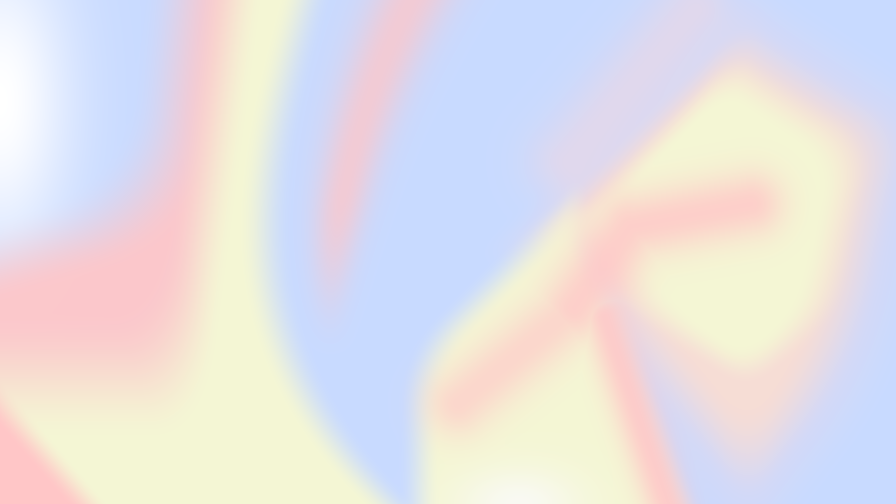
Reproduce this background procedurally as a Shadertoy shader.

```glsl
const vec3 BLUE = vec3(0.785, 0.855, 1.0);
const vec3 CREAM = vec3(0.957, 0.965, 0.832);
const vec3 PINK = vec3(1.0, 0.775, 0.78);
const vec3 PEACH = vec3(0.965, 0.865, 0.835);
const vec3 LILAC = vec3(0.91, 0.845, 0.905);

float softMin(float a, float b, float k) {
    float h = max(k - abs(a - b), 0.0) / k;
    return min(a, b) - 0.25 * k * h * h;
}

float softMax(float a, float b, float k) {
    return -softMin(-a, -b, k);
}

// Signed distance to a line, positive on the left of a -> b
float side(vec2 p, vec2 a, vec2 b) {
    vec2 d = normalize(b - a);
    return d.x * (p.y - a.y) - d.y * (p.x - a.x);
}

// Gaussian glow around a segment
float glow(vec2 p, vec2 a, vec2 b, float radius) {
    vec2 ab = b - a;
    float t = clamp(dot(p - a, ab) / dot(ab, ab), 0.0, 1.0);
    float d = length(p - a - ab * t) / radius;
    return exp(-d * d);
}

float spot(vec2 p, vec2 center, vec2 radius) {
    vec2 q = (p - center) / radius;
    return exp(-dot(q, q));
}

// White haze, pink cloud and cream ribbon
vec3 leftSide(vec2 p) {
    vec3 col = mix(BLUE, vec3(1.0), spot(p, vec2(0.0, 0.8), vec2(0.14, 0.3)));
    float cloud = softMax(p.x - 0.27 - 0.11 * p.y, 0.47 + 0.3 * p.x - p.y, 0.18);
    col = mix(col, PINK, 0.92 * smoothstep(-0.1, 0.07, cloud));
    float ribbon = softMax(p.x - 0.335 - 0.13 * p.y, 0.5 * (0.24 - p.y), 0.1);
    col = mix(col, CREAM, smoothstep(-0.07, 0.06, ribbon));
    float corner = 0.2 - 1.15 * p.x - p.y;
    return mix(col, PINK, smoothstep(-0.05, 0.05, corner));
}

// Large petal with a wide halo
vec3 addPetal(vec3 col, vec2 p) {
    vec2 apex = vec2(1.458, 0.9), right = vec2(1.735, 0.72);
    vec2 flank = vec2(1.65, 0.306), tip = vec2(1.485, 0.09);
    float d = softMin(1.3 * (p.x - p.y - 0.56), side(p, vec2(1.238, 0.387), tip), 0.05);
    d = softMin(d, side(p, tip, flank), 0.08);
    d = softMin(d, side(p, flank, right), 0.08);
    d = softMin(d, side(p, right, apex), 0.08);
    col = mix(col, LILAC, 0.5 * smoothstep(-0.16, 0.0, d));
    col = mix(col, PEACH, smoothstep(-0.07, 0.05, d));
    float inset = 0.13 * smoothstep(0.42, 0.1, p.y);
    return mix(col, CREAM, smoothstep(-0.01, 0.09, d - inset));
}

// Lower lobe, open at the bottom
vec3 addLobe(vec3 col, vec2 p) {
    float d = softMin(0.75 * (p.x - p.y - 0.55), p.x - 0.835, 0.08);
    d = softMin(d, 1.345 - 0.36 * p.y - p.x, 0.03);
    return mix(col, CREAM, smoothstep(-0.045, 0.04, d));
}

void mainImage(out vec4 fragColor, in vec2 fragCoord) {
    vec2 p = fragCoord / iResolution.y;

    // Ribbon edge bending against the blue field
    float bend = p.y - 0.55;
    float edge = 0.532 + bend * bend * (0.58 - 0.42 * bend);
    vec3 col = mix(leftSide(p), BLUE, smoothstep(-0.06, 0.05, p.x - edge));

    // Tapering pink streak
    float rise = p.y - 0.35;
    float streak = (p.x - 0.655 - 0.38 * rise * rise) / (0.035 + 0.07 * max(rise, 0.0));
    col = mix(col, PINK, 0.75 * exp(-streak * streak) * smoothstep(0.28, 0.62, p.y));

    // Faint veil above the petal
    col = mix(col, LILAC, 0.75 * glow(p, vec2(1.38, 0.98), vec2(1.13, 0.68), 0.08));

    col = addPetal(col, p);
    col = addLobe(col, p);

    // Pink fold running through both shapes
    float fold = 0.8 * glow(p, vec2(1.49, 0.595), vec2(1.25, 0.55), 0.065);
    fold = max(fold, 0.8 * glow(p, vec2(1.25, 0.55), vec2(1.14, 0.39), 0.07));
    fold = max(fold, 0.65 * glow(p, vec2(1.14, 0.39), vec2(0.91, 0.2), 0.065));
    fold = max(fold, 0.85 * glow(p, vec2(1.2, 0.37), vec2(1.335, -0.03), 0.045));
    col = mix(col, PINK, fold);

    // Pale light at the lower border
    col = mix(col, vec3(0.98), 0.8 * spot(p, vec2(1.03, 0.0), vec2(0.12, 0.07)));

    fragColor = vec4(col, 1.0);
}
```
